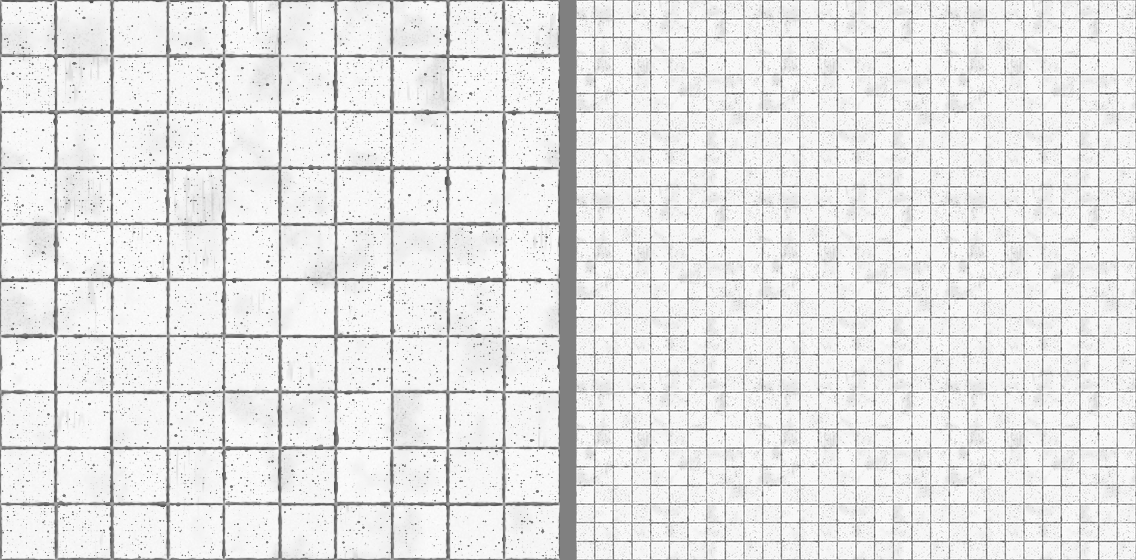
Left: one tile. Right: repeated 3 by 3.
Write a WebGL 1 fragment shader that draws this texture.

```glsl
precision highp float;
// Ten by ten white speckled square tiles with uneven, chipped edges and thin grey grout.
// Each tile gets its own insets, tone and speck density from hashes; wrapping value
// noise adds the ragged rims, faint smudges, scuffs and grain.
uniform vec2 u_resolution;

const float TILES = 10.0;

float hash(vec2 p, float seed) {
  vec3 q = fract(vec3(p.xyx) * vec3(0.1031, 0.1030, 0.0973) + seed * 0.137);
  q += dot(q, q.yzx + 33.33);
  return fract((q.x + q.y) * q.z);
}

// Value noise that wraps after "period" cells across the canvas
float noise(vec2 uv, vec2 period, float seed) {
  vec2 p = uv * period;
  vec2 i = floor(p);
  vec2 f = fract(p);
  f = f * f * (3.0 - 2.0 * f);
  vec2 a = mod(i, period);
  vec2 b = mod(i + 1.0, period);
  return mix(mix(hash(a, seed), hash(vec2(b.x, a.y), seed), f.x),
             mix(hash(vec2(a.x, b.y), seed), hash(b, seed), f.x), f.y);
}

float fbm(vec2 uv, float period, float seed) {
  float sum = 0.0;
  float amp = 0.5;
  for (int k = 0; k < 5; k++) {
    sum += amp * noise(uv, vec2(period), seed + float(k));
    period *= 2.0;
    amp *= 0.5;
  }
  return sum;
}

// Coverage of small round pits, at most one per grid cell
float specks(vec2 uv, float cells, float density, float seed, float pixel) {
  vec2 p = uv * cells;
  vec2 id = mod(floor(p), cells);
  vec2 centre = 0.35 + 0.3 * vec2(hash(id, seed), hash(id, seed + 1.0));
  float size = hash(id, seed + 2.0);
  float radius = 0.12 + 0.23 * size * size;
  float blur = 0.5 * pixel * cells;
  float dist = length((fract(p) - centre) * vec2(1.0, 0.75 + 0.5 * size));
  float present = step(hash(id, seed + 3.0), density);
  return present * (1.0 - smoothstep(radius - blur, radius + blur, dist));
}

void main() {
  vec2 uv = gl_FragCoord.xy / u_resolution;
  float pixel = 1.0 / min(u_resolution.x, u_resolution.y);
  vec2 p = uv * TILES;
  vec2 tile = mod(floor(p), TILES);
  vec2 f = fract(p);

  // Distance inside the tile face, with separate insets, waviness and chips
  vec2 low = 0.014 + 0.016 * vec2(hash(tile, 1.0), hash(tile, 2.0));
  vec2 high = 0.014 + 0.016 * vec2(hash(tile, 3.0), hash(tile, 4.0));
  vec2 inset = min(f - low, 1.0 - f - high);
  float wave = noise(uv, vec2(70.0), 5.0) - 0.5;
  float ragged = noise(uv, vec2(230.0), 6.0) - 0.5;
  float chip = smoothstep(0.62, 0.95, noise(uv, vec2(110.0), 7.0))
             * smoothstep(0.45, 0.75, noise(uv, vec2(20.0), 8.0));
  float edge = min(inset.x, inset.y) + 0.012 * wave + 0.012 * ragged - 0.035 * chip;
  float blur = 0.5 * pixel * TILES;
  float face = smoothstep(-blur, blur, edge);

  // Tile face: tone, cloudy smudges, scuffs and grain
  float white = 0.975 - 0.012 * hash(tile, 9.0);
  float cloud = fbm(uv, 14.0, 10.0);
  float grain = noise(uv, vec2(380.0), 20.0);
  float smudge = smoothstep(0.5, 0.8, cloud) * (0.4 + 0.6 * hash(tile, 16.0));
  white -= smudge * (0.05 + 0.1 * grain * grain);
  float scuff = noise(uv, vec2(240.0, 30.0), 21.0);
  float scuffed = step(0.8, hash(tile, 22.0)) * smoothstep(0.5, 0.8, noise(uv, vec2(24.0), 23.0));
  white -= 0.07 * scuffed * smoothstep(0.55, 0.9, scuff);
  white += 0.022 * (grain - 0.5);

  // Pits: sharp dark ones, a few large ones and many pale ones
  float density = (0.5 + hash(tile, 24.0)) * (0.4 + 1.2 * noise(uv, vec2(30.0), 25.0));
  float dark = specks(uv, 180.0, 0.11 * density, 30.0, pixel);
  float large = specks(uv, 110.0, 0.035 * density, 40.0, pixel);
  float pale = specks(uv, 200.0, 0.16 * density, 50.0, pixel);
  white = mix(white, 0.84, 0.7 * pale);
  white = mix(white, 0.38, 0.85 * max(dark, large));

  // Worn rim that fades into the face
  float rim = 1.0 - smoothstep(0.0, 0.012 + 0.03 * noise(uv, vec2(90.0), 60.0), edge);
  white = mix(white, 0.76, 0.5 * rim);

  // Grout: shaded across its width, mottled, paler where the lines cross
  vec2 line = p - floor(p + 0.5);
  float across = abs(line.x) < abs(line.y) ? line.x : line.y;
  float grout = mix(0.36, 0.51, smoothstep(-0.03, 0.03, across));
  grout += 0.12 * (noise(uv, vec2(160.0), 61.0) - 0.5);
  grout = mix(grout, 0.7, 0.8 * (1.0 - smoothstep(0.015, 0.05, length(line))));

  gl_FragColor = vec4(vec3(mix(grout, white, face)), 1.0);
}
```
